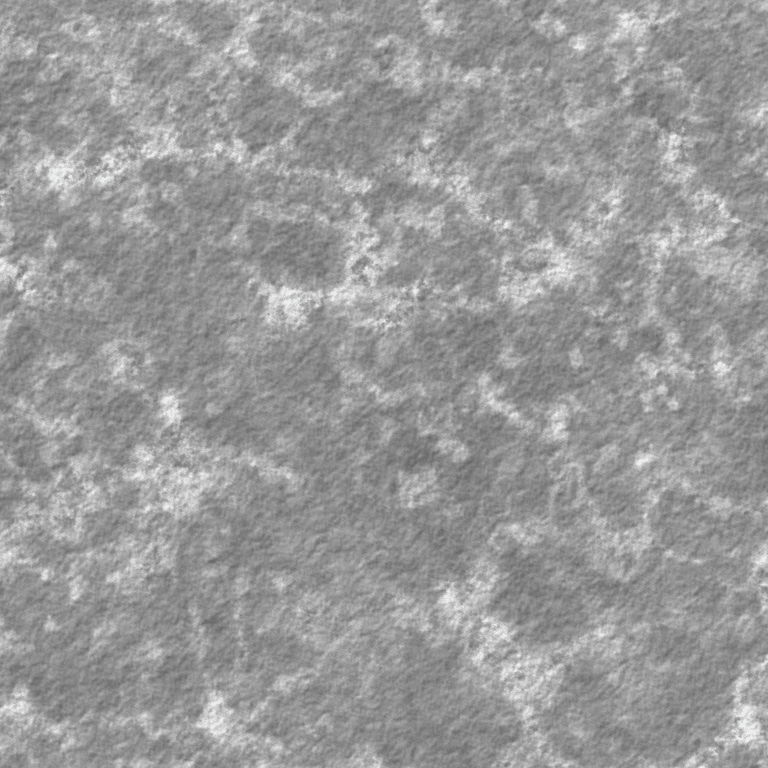
Write a three.js fragment shader that draws this texture.

```glsl
varying vec2 vUv;

const vec3 STONE_TINT = vec3(0.997, 1.003, 0.998);
const float BASE_TONE = 0.548;
const vec2 LIGHT_DIR = vec2(-0.6, 0.8);

float hash(vec2 p) {
  vec3 q = fract(p.xyx * vec3(0.1031, 0.1030, 0.0973));
  q += dot(q, q.yzx + 33.33);
  return fract((q.x + q.y) * q.z);
}

vec2 hash2(vec2 p) {
  return vec2(hash(p), hash(p + 57.3));
}

float valueNoise(vec2 p) {
  vec2 cell = floor(p);
  vec2 f = fract(p);
  f = f * f * (3.0 - 2.0 * f);
  float low = mix(hash(cell), hash(cell + vec2(1.0, 0.0)), f.x);
  float high = mix(hash(cell + vec2(0.0, 1.0)), hash(cell + 1.0), f.x);
  return mix(low, high, f.y);
}

// Four rotated octaves, normalised to 0..1
float fbm(vec2 p, float gain) {
  mat2 turn = mat2(1.6, 1.2, -1.2, 1.6);
  float sum = 0.0;
  float total = 0.0;
  float weight = 1.0;
  for (int i = 0; i < 4; i++) {
    sum += weight * valueNoise(p);
    total += weight;
    weight *= gain;
    p = turn * p + 17.7;
  }
  return sum / total;
}

// Distances to the nearest and second nearest cell point
vec2 cellular(vec2 p) {
  vec2 cell = floor(p);
  vec2 nearest = vec2(8.0);
  for (int y = -1; y <= 1; y++) {
    for (int x = -1; x <= 1; x++) {
      vec2 id = cell + vec2(float(x), float(y));
      float d = length(id + hash2(id) - p);
      nearest.y = min(nearest.y, max(nearest.x, d));
      nearest.x = min(nearest.x, d);
    }
  }
  return nearest;
}

// Soft ridge along the borders between cells
float veins(vec2 p, float width) {
  vec2 d = cellular(p);
  return 1.0 - smoothstep(0.0, width, d.y - d.x);
}

float patches(vec2 p, float low, float high, float gain) {
  return smoothstep(low, high, fbm(p, gain));
}

// Directional slope of a rough surface with grain drawn out along one diagonal
float relief(vec2 p, vec2 lightDir, float frequency, float reach) {
  vec2 along = vec2(lightDir.y, -lightDir.x);
  vec2 grain = vec2(dot(p, along) * 0.65, dot(p, lightDir)) * frequency;
  vec2 offset = vec2(0.0, reach * frequency);
  return fbm(grain + offset, 0.75) - fbm(grain - offset, 0.75);
}

void main() {
  vec2 uv = vUv;
  vec2 warp = vec2(fbm(uv * 9.0, 0.6), fbm(uv * 9.0 + 41.0, 0.6)) - 0.5;
  vec2 tremble = vec2(fbm(uv * 50.0, 0.7), fbm(uv * 50.0 + 63.0, 0.7)) - 0.5;
  vec2 bent = uv + 0.13 * warp + 0.02 * tremble;

  // Broken networks of pale veins
  float fray = patches(uv * 55.0 + 9.0, 0.22, 0.66, 0.75);
  float broad = veins(bent * vec2(4.2, 5.4) + 3.0, 0.24) * patches(uv * 4.5 + 21.0, 0.34, 0.58, 0.55);
  float thin = veins(bent * 9.0 + 13.0, 0.30) * patches(uv * 6.0 + 71.0, 0.42, 0.66, 0.55);

  // Small chalky blotches, gathered in groups
  float blotches = patches(uv * 32.0 + 5.0, 0.51, 0.75, 0.6);
  blotches *= mix(0.35, 1.0, patches(uv * 5.0 + 33.0, 0.36, 0.64, 0.55));
  float chalk = clamp((0.9 * broad + 0.6 * thin) * fray + 0.65 * blotches, 0.0, 1.1);

  // Cloudy base, mottling and faint horizontal scratches
  float cloud = fbm(uv * 7.0 + 80.0, 0.6) - 0.5;
  float mottle = fbm(uv * 60.0 + 27.0, 0.8) - 0.5;
  float scratch = valueNoise((uv + 0.04 * warp) * vec2(14.0, 190.0)) - 0.5;
  float tone = BASE_TONE + 0.12 * cloud + 0.20 * mottle + 0.025 * scratch;

  // Pale deposits and embossed grain, rougher where chalky
  float roughness = mix(0.25, 0.52, clamp(chalk + 0.6 * cloud, 0.0, 1.0));
  tone += 0.27 * chalk;
  tone += roughness * relief(uv, LIGHT_DIR, 95.0, 0.0024);

  gl_FragColor = vec4(STONE_TINT * clamp(tone, 0.42, 0.93), 1.0);
}
```
